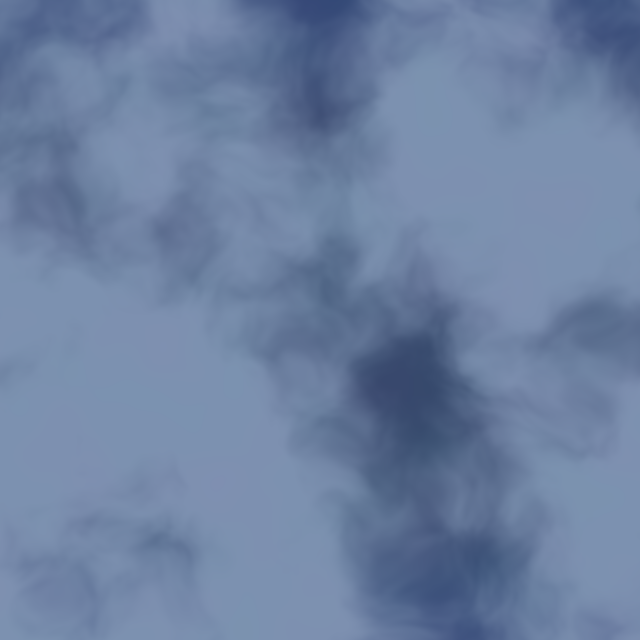
Reproduce this texture procedurally as a WebGL 2 fragment shader.

```glsl
#version 300 es
precision highp float;
// Soft overcast sky: pale blue-grey cloud with darker, smoky openings.
// Warped gradient noise gives the cloud thickness, a winding thin band
// opens it from top to bottom, and a colour ramp shades the result.

uniform vec2 u_resolution;
out vec4 fragColor;

const float TAU = 6.2831853;
const vec3 DEEP_BLUE = vec3(0.215, 0.285, 0.425);
const vec3 PALE_CLOUD = vec3(0.488, 0.568, 0.690);

// Random unit gradient for a lattice cell
vec2 cellGradient(vec2 cell) {
    uvec2 q = uvec2(ivec2(cell) + 4096) * uvec2(1597334673u, 3812015801u);
    uint h = (q.x ^ q.y) * 1597334673u;
    h = (h ^ (h >> 15)) * 2246822519u;
    h ^= h >> 13;
    float angle = TAU * float(h & 65535u) / 65536.0;
    return vec2(cos(angle), sin(angle));
}

float gradientNoise(vec2 p) {
    vec2 i = floor(p);
    vec2 f = p - i;
    vec2 w = f * f * f * (f * (f * 6.0 - 15.0) + 10.0);
    vec2 e = vec2(1.0, 0.0);
    float a = dot(cellGradient(i), f);
    float b = dot(cellGradient(i + e.xy), f - e.xy);
    float c = dot(cellGradient(i + e.yx), f - e.yx);
    float d = dot(cellGradient(i + e.xx), f - e.xx);
    return mix(mix(a, b, w.x), mix(c, d, w.x), w.y);
}

// Layered noise, turned at each octave to hide the lattice
float layeredNoise(vec2 p, int octaves, float gain) {
    const mat2 TURN = mat2(0.8, 0.6, -0.6, 0.8);
    float sum = 0.0;
    float amplitude = 1.0;
    for (int k = 0; k < octaves; k++) {
        sum += amplitude * gradientNoise(p);
        p = TURN * p * 2.03 + vec2(17.3, 9.1);
        amplitude *= gain;
    }
    return sum;
}

float bump(float x, float width) {
    return exp(-x * x / (width * width));
}

// Winding opening, nearly closed at one height
float openingBand(vec2 p, float width) {
    float centre = mix(0.65, 0.50, smoothstep(0.36, 0.60, p.y));
    float strength = 1.0 - 0.8 * bump(p.y - 0.26, 0.10);
    return strength * bump(p.x - centre, width);
}

void main() {
    vec2 uv = gl_FragCoord.xy / u_resolution;

    // Bend the domain so edges curl and drift
    vec2 bend = vec2(layeredNoise(uv * 4.0 + 31.7, 3, 0.5),
                     layeredNoise(uv * 4.0 + 74.2, 3, 0.5));
    vec2 p = uv + 0.06 * bend;

    // Thickness in units of its own spread
    float billow = layeredNoise(p * 3.0 + 5.4, 5, 0.5) / 0.245;
    float thickness = 0.3 + 0.85 * billow - 1.7 * openingBand(p, 0.11);
    float cover = smoothstep(-3.0, 1.1, thickness);

    // Shade, with a bluer cast in thin cloud near the top and bottom
    vec3 colour = mix(DEEP_BLUE, PALE_CLOUD, cover);
    float rim = smoothstep(0.25, 0.5, abs(uv.y - 0.5));
    colour += vec3(-0.01, 0.0, 0.04) * rim * (1.0 - cover);

    // Faint warm and cool mottling
    float mottle = layeredNoise(uv * 7.0 + 52.8, 2, 0.5);
    colour += vec3(0.012, -0.008, 0.004) * mottle;

    fragColor = vec4(colour, 1.0);
}
```
